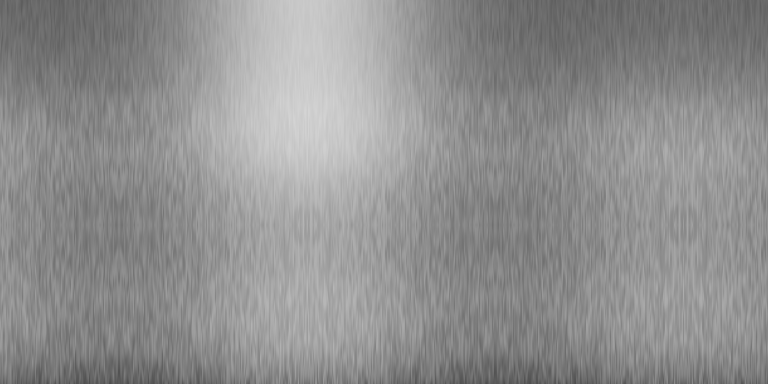
A Shadertoy shader for this texture:

```glsl
// Vertically brushed steel sheet with a soft light from above and mirrored grain.

float hash(vec2 p) {
    vec3 q = fract(p.xyx * vec3(0.1031, 0.1030, 0.0973));
    q += dot(q, q.yzx + 33.33);
    return fract((q.x + q.y) * q.z);
}

// One scratch column: smooth noise along y, shifted at random per column
float scratch(float column, float y) {
    y += 17.0 * hash(vec2(column, 3.7));
    float row = floor(y);
    float blend = smoothstep(0.0, 1.0, y - row);
    return mix(hash(vec2(column, row)), hash(vec2(column, row + 1.0)), blend);
}

// Signed streak noise, blended over a narrow seam between columns
float streaks(vec2 p) {
    float column = floor(p.x);
    float blend = smoothstep(0.2, 0.8, p.x - column);
    return mix(scratch(column, p.y), scratch(column + 1.0, p.y), blend) - 0.5;
}

// Broad light and shade on the sheet
float sheen(vec2 uv) {
    float topFade = smoothstep(0.58, 1.0, uv.y);
    float columns = cos(6.28319 * (uv.x - 0.4) / 0.49);
    float tone = 0.535 + 0.05 * columns * (1.0 - 0.7 * topFade);

    // Pale horizontal bands and darkened borders
    tone += 0.04 * exp(-45.0 * pow(uv.y - 0.64, 2.0));
    tone += 0.03 * exp(-70.0 * pow(uv.y - 0.19, 2.0));
    tone -= 0.13 * topFade;
    tone -= 0.14 * exp(-uv.y / 0.055);

    // Main glow, strongest at the top
    float dx = uv.x - 0.4;
    float strength = 0.055 + 0.31 * smoothstep(0.32, 1.03, uv.y);
    return tone + strength * exp(-35.0 * dx * dx);
}

void mainImage(out vec4 fragColor, in vec2 fragCoord) {
    vec2 uv = fragCoord / iResolution.xy;

    // Fold the grain about repeated vertical axes and one horizontal axis
    float foldX = abs(mod(uv.x - 0.155, 0.49) - 0.245);
    vec2 grainPos = vec2(foldX, abs(uv.y - 0.414)) + vec2(0.3, 0.2);

    // Hairline scratches of two lengths over faint wider variations
    float grain = 0.105 * streaks(grainPos * vec2(610.0, 33.0));
    grain += 0.06 * streaks(grainPos * vec2(430.0, 20.0) + 41.0);
    grain += 0.02 * streaks(grainPos * vec2(170.0, 14.0) + 83.0);

    // Scratches wash out in the light and deepen toward the bottom
    float tone = sheen(uv);
    float contrast = mix(1.0, 0.35, smoothstep(0.55, 0.8, tone));
    contrast *= mix(1.0, 0.55, smoothstep(0.6, 1.0, uv.y));
    contrast += 0.35 * exp(-uv.y / 0.1);

    fragColor = vec4(vec3(clamp(tone + grain * contrast, 0.0, 1.0)), 1.0);
}
```
